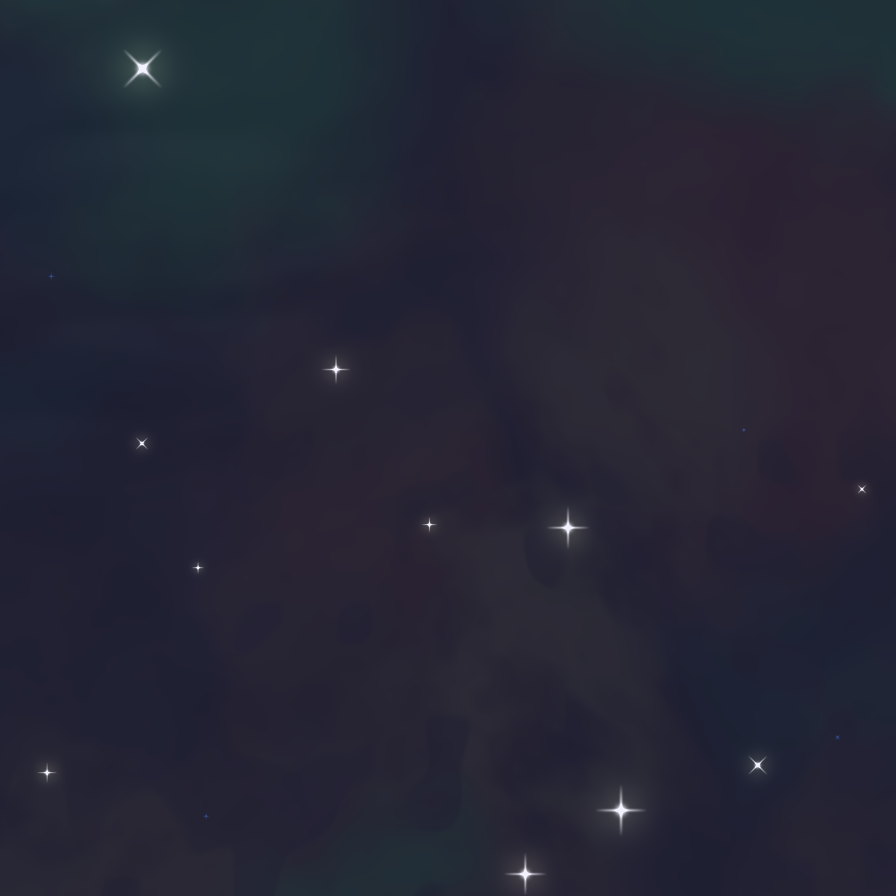
A WebGL 1 fragment shader for this texture:

```glsl
precision highp float;
uniform vec2 u_resolution;

const vec3 VIOLET = vec3(0.150, 0.138, 0.200);
const vec3 INDIGO = vec3(0.126, 0.126, 0.200);
const vec3 GREY = vec3(0.175, 0.172, 0.210);
const vec3 TEAL = vec3(0.122, 0.200, 0.222);
const vec3 NAVY = vec3(0.108, 0.145, 0.210);
const vec3 MAUVE = vec3(0.188, 0.140, 0.200);
const vec3 STARLIGHT = vec3(0.95, 0.95, 1.0);
const vec3 SPECK_BLUE = vec3(0.25, 0.38, 0.75);
const vec3 HALO = vec3(0.10, 0.10, 0.07);

float hash(vec2 p) {
  return fract(sin(dot(p, vec2(127.1, 311.7))) * 4375.85);
}

vec2 hash2(vec2 p) {
  return vec2(hash(p), hash(p + 37.3));
}

// Cellular noise: random cell values blended by distance to each cell point
float cellNoise(vec2 p) {
  vec2 cell = floor(p);
  float sum = 0.0;
  float total = 0.0;
  for (int y = -1; y <= 1; y++) {
    for (int x = -1; x <= 1; x++) {
      vec2 id = cell + vec2(float(x), float(y));
      vec2 d = id + 0.2 + 0.6 * hash2(id) - p;
      float weight = exp(-5.0 * dot(d, d));
      sum += weight * hash(id + 11.7);
      total += weight;
    }
  }
  return sum / total;
}

float cloud(vec2 p) {
  float sum = 0.0;
  float gain = 0.53;
  for (int i = 0; i < 4; i++) {
    sum += gain * cellNoise(p);
    p = mat2(1.6, 1.2, -1.2, 1.6) * p + 5.3;
    gain *= 0.5;
  }
  return sum;
}

// Layered sines bend the plane into slow swirls
vec2 swirl(vec2 p, float amount) {
  for (int i = 1; i <= 4; i++) {
    float f = 3.0 * float(i);
    p += amount / float(i) * sin(f * p.yx + vec2(1.3, 4.1) * float(i));
  }
  return p;
}

float blob(vec2 p, vec2 centre, vec2 radius) {
  vec2 d = (p - centre) / radius;
  return 1.0 - smoothstep(0.35, 1.25, length(d));
}

vec3 nebula(vec2 p) {
  vec2 q = swirl(p, 0.045);
  float broad = cloud(q * 3.5);
  float fine = cloud(q * 9.0 + 21.0);
  vec2 w = p + 0.30 * (vec2(broad, cloud(q * 4.0 + 9.0)) - 0.5);

  vec3 col = mix(VIOLET, INDIGO, smoothstep(0.44, 0.62, broad));
  float mauve = max(blob(w, vec2(0.84, 0.62), vec2(0.26, 0.34)),
                    0.6 * blob(w, vec2(0.42, 0.40), vec2(0.18, 0.14)));
  col = mix(col, MAUVE, 0.65 * mauve);
  float dust = max(blob(w, vec2(0.58, 0.25), vec2(0.24, 0.30)),
                   blob(w, vec2(0.75, 0.54), vec2(0.14, 0.22)));
  dust = max(dust, 0.7 * blob(w, vec2(0.08, 0.06), vec2(0.22, 0.12)));
  col = mix(col, GREY, 0.75 * dust * smoothstep(0.25, 0.60, fine));
  float night = max(blob(w, vec2(0.96, 0.25), vec2(0.17, 0.18)),
                    blob(w, vec2(0.03, 0.60), vec2(0.22, 0.10)));
  col = mix(col, NAVY, 0.7 * night);

  // Teal veils along the upper edge, with a dark gap at the left
  float veil = max(blob(w, vec2(0.28, 0.90), vec2(0.25, 0.24)),
                   blob(w, vec2(0.86, 1.02), vec2(0.32, 0.18)));
  veil = max(veil, blob(w, vec2(0.05, 1.02), vec2(0.22, 0.10)));
  veil = max(veil, 0.7 * blob(w, vec2(0.37, 0.02), vec2(0.16, 0.12)));
  col = mix(col, TEAL, 0.92 * veil);
  col = mix(col, NAVY, 0.9 * blob(w, vec2(0.04, 0.86), vec2(0.18, 0.10)));

  // Soft dark blots and faint streaks
  float blot = smoothstep(0.62, 0.82, cellNoise(q * vec2(20.0, 17.0)));
  col = mix(col, INDIGO, 0.55 * blot * smoothstep(0.65, 0.40, p.y));
  float streak = cellNoise(swirl(p, 0.09) * vec2(4.0, 24.0)) - 0.5;
  float streakArea = blob(p, vec2(0.10, 0.72), vec2(0.35, 0.28));
  return col + 0.025 * streak * streakArea + 0.016 * (fine - 0.5);
}

// One tapered ray on each side of the centre
float ray(vec2 p, float size, float width) {
  float taper = max(0.0, 1.0 - abs(p.x) / size);
  return taper * exp(-p.y * p.y / (width * width));
}

float star(vec2 p, float size, float pixel) {
  float width = max(0.055 * size, 0.6 * pixel);
  float core = max(0.19 * size, 0.8 * pixel);
  float rays = ray(p, size, width) + ray(p.yx, size, width);
  return min(1.0, rays + 1.2 * exp(-dot(p, p) / (core * core)));
}

// Scattered stars; x is the light and y the halo
vec2 starField(vec2 p, float cells, float chance, vec2 sizes, float pixel) {
  vec2 light = vec2(0.0);
  vec2 cell = floor(p * cells);
  for (int y = -1; y <= 1; y++) {
    for (int x = -1; x <= 1; x++) {
      vec2 id = cell + vec2(float(x), float(y));
      float shown = step(hash(id + 3.1), chance);
      vec2 d = p - (id + 0.05 + 0.9 * hash2(id + 51.9)) / cells;
      float size = mix(sizes.x, sizes.y, pow(hash(id + 71.3), 1.6));
      vec2 diagonal = vec2(d.x + d.y, d.y - d.x) * 0.7071;
      vec2 turned = mix(d, diagonal, step(0.58, hash(id + 83.7)));
      float halo = exp(-dot(d, d) / (size * size));
      light = max(light, shown * vec2(star(turned, size, pixel), halo));
    }
  }
  return light;
}

void main() {
  float pixel = 1.0 / min(u_resolution.x, u_resolution.y);
  vec2 p = gl_FragCoord.xy * pixel;
  vec3 col = nebula(p);
  vec2 specks = starField(p + 4.0, 7.0, 0.09, vec2(0.003, 0.005), pixel);
  vec2 stars = starField(p, 5.0, 0.70, vec2(0.007, 0.034), pixel);
  col = mix(col, SPECK_BLUE, 0.6 * specks.x);
  col += HALO * stars.y;
  col = mix(col, STARLIGHT, stars.x);
  gl_FragColor = vec4(col, 1.0);
}
```
